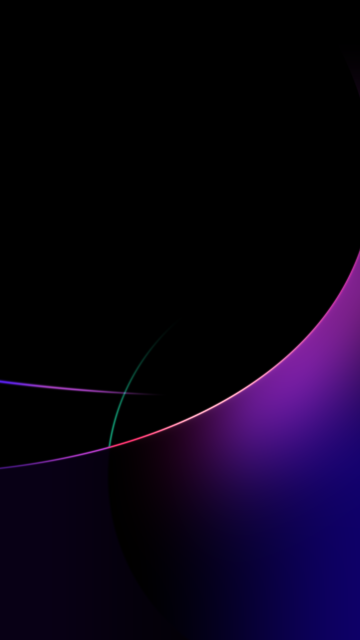
This background is drawn by a Shadertoy shader. Its source:

```glsl
// Dark abstract: a black ellipse with a glowing pink rim over violet-blue light, crossed by thin green and violet arcs.

#define RIM_CENTER   vec2(-0.718, 1.5655)
#define RIM_CONIC    vec3(0.3473, 0.2783, 0.8764)
#define LENS_CENTER  vec2(0.873, 0.455)
#define LENS_RADIUS  0.575
#define LINE_WIDTH   0.0029
#define GLOW_SPREAD  0.21
#define GLOW_COLOR   vec3(0.50, 0.13, 0.56)
#define EMBER_COLOR  vec3(0.42, 0.00, 0.22)
#define BLUE_COLOR   vec3(0.055, 0.0, 0.41)
#define SHADE_COLOR  vec3(0.032, 0.0, 0.082)
#define GREEN_COLOR  vec3(0.06, 0.52, 0.39)

// Approximate signed distance to a tilted ellipse, negative inside
float ellipseDistance(vec2 p) {
    vec2 d = p - RIM_CENTER;
    float q = dot(RIM_CONIC, vec3(d.x * d.x, d.x * d.y, d.y * d.y));
    vec2 gradient = vec2(2.0 * RIM_CONIC.x * d.x + RIM_CONIC.y * d.y,
                         RIM_CONIC.y * d.x + 2.0 * RIM_CONIC.z * d.y);
    float root = sqrt(q);
    return (root - 1.0) * 2.0 * root / max(length(gradient), 1e-4);
}

// Soft stroke that never gets thinner than a pixel
float stroke(float d, float width, float pixel) {
    float w = max(width, 0.65 * pixel);
    return exp(-d * d / (w * w));
}

// Light seen below the rim, split by the edge of the lens
vec3 lowerLight(vec2 p, float rim, float lens, float pixel) {
    float depth = max(rim, 0.0) / GLOW_SPREAD;
    float along = smoothstep(0.28, 0.88, p.x) * (1.0 - smoothstep(0.95, 1.68, p.y));
    vec3 glowColor = mix(EMBER_COLOR, GLOW_COLOR, smoothstep(0.42, 0.72, p.x));
    vec3 blue = BLUE_COLOR * smoothstep(0.35, 1.05, p.x)
              * (1.0 - smoothstep(0.45, 0.95, p.y));
    vec3 inside = blue + glowColor * along * exp(-depth * depth);
    vec3 outside = SHADE_COLOR * (1.0 - 0.6 * smoothstep(0.1, 0.5, p.x))
                 * (1.0 - smoothstep(0.5, 1.0, p.y));
    // Above the lens only the rim glow remains
    float inLens = max(smoothstep(-pixel, pixel + 0.004, -lens), smoothstep(0.7, 0.9, p.y));
    return mix(outside, inside, inLens);
}

// Rim colour runs violet, red, pale pink, then magenta
vec3 rimColor(float x) {
    vec3 c = mix(vec3(0.25, 0.08, 0.45), vec3(0.68, 0.22, 0.76), smoothstep(0.0, 0.28, x));
    c = mix(c, vec3(0.95, 0.20, 0.42), smoothstep(0.29, 0.32, x));
    c = mix(c, vec3(1.0, 0.66, 0.75), smoothstep(0.36, 0.55, x));
    return mix(c, vec3(0.70, 0.17, 0.60), smoothstep(0.60, 0.98, x));
}

void mainImage(out vec4 fragColor, in vec2 fragCoord) {
    float pixel = 1.0 / iResolution.x;
    vec2 p = fragCoord * pixel;
    float rim = ellipseDistance(p);
    float lens = length(p - LENS_CENTER) - LENS_RADIUS;
    float below = smoothstep(-pixel, pixel, rim);

    // Background
    vec3 color = lowerLight(p, rim, lens, pixel) * below;

    // Green arc continuing the lens edge above the rim
    float greenFade = (1.0 - smoothstep(0.56, 0.91, p.y)) * (1.0 - below)
                    * step(p.x, LENS_CENTER.x);
    color += GREEN_COLOR * greenFade * stroke(lens, LINE_WIDTH * 1.1, pixel);

    // Violet streak fading to the right
    float streak = p.y - (0.718 - 0.127 * p.x + 0.10 * p.x * p.x);
    vec3 streakColor = mix(vec3(0.34, 0.12, 0.92), vec3(0.62, 0.24, 0.72),
                           smoothstep(0.0, 0.15, p.x));
    float streakFade = 1.0 - smoothstep(0.2, 0.47, p.x);
    color += streakColor * streakFade * stroke(streak, mix(0.0042, 0.0026, p.x * 2.0), pixel);

    // Bright rim with a faint halo
    float rimFade = 1.0 - smoothstep(1.0, 1.25, p.y);
    float halo = 0.10 * exp(-abs(rim) / 0.008) * smoothstep(0.2, 0.5, p.x);
    float line = stroke(rim, LINE_WIDTH, pixel) * rimFade;
    color = mix(color, rimColor(p.x), line) + rimColor(p.x) * halo * rimFade * below;

    fragColor = vec4(clamp(color, 0.0, 1.0), 1.0);
}
```
